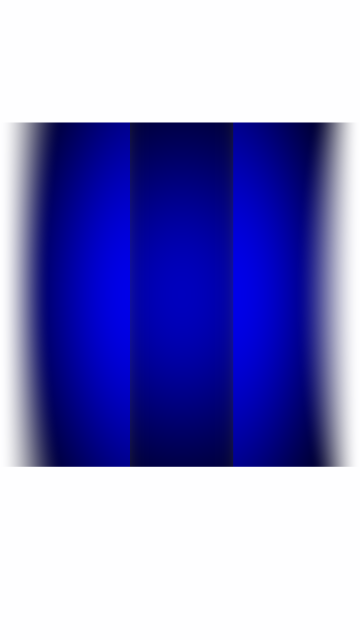
Reproduce this background procedurally as a Shadertoy shader.

```glsl
// A wide blue band on a white field: a darker upright panel stands between
// two bright wings that fade to navy, then to soft white at the outer sides.
// Gaussian falloffs shape the glows; smoothsteps shape the edges.

// Antialiased interval: 1 inside [lo, hi], 0 outside.
float span(float p, float lo, float hi, float pixel) {
    return smoothstep(lo - 0.5 * pixel, lo + 0.5 * pixel, p)
         - smoothstep(hi - 0.5 * pixel, hi + 0.5 * pixel, p);
}

// Side wing, brightest where it meets the panel at mid height.
vec3 wingColor(float x, float height) {
    float away = max(max(0.361 - x, x - 0.648), 0.0);
    float glow = exp(-13.0 * away * away - 0.5 * height * height);
    glow *= 1.0 - 1.1 * away * height * height;
    return vec3(0.0, 0.0, 0.91 * glow);
}

// Central panel with a dim oval glow and faintly grey rims.
vec3 panelColor(float x, float height) {
    float across = clamp((x - 0.5045) / 0.1435, -1.0, 1.0);
    float glow = exp(-0.18 * across * across - 0.98 * height * height);
    float rim = pow(abs(across), 8.0);
    return vec3(0.0, 0.0, 0.74 * glow) + rim * vec3(0.07, 0.07, -0.02);
}

void mainImage(out vec4 fragColor, in vec2 fragCoord) {
    vec2 uv = fragCoord / iResolution.xy;
    vec2 pixel = 1.0 / iResolution.xy;
    vec3 white = vec3(0.995, 0.995, 1.0);

    // Height runs from -1 to 1 over the band.
    float height = (uv.y - 0.5397) / 0.2689;
    float bulge = 1.0 - min(height * height, 1.0);

    // Wings and panel
    vec3 color = mix(wingColor(uv.x, height), panelColor(uv.x, height),
                     span(uv.x, 0.361, 0.648, pixel.x));

    // Soft white sides, curving with height
    float leftFade = 1.0 - smoothstep(0.0, 0.175 - 0.035 * bulge, uv.x);
    float rightFade = 1.0 - smoothstep(0.0, 0.135 + 0.045 * bulge, 1.0 - uv.x);
    color = mix(color, white, max(leftFade, rightFade));

    // White field above and below the band
    color = mix(white, color, span(uv.y, 0.2708, 0.8086, pixel.y));
    fragColor = vec4(color, 1.0);
}
```
